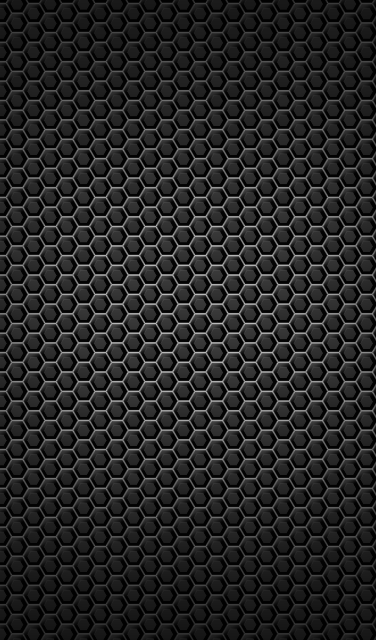
Write a WebGL 1 fragment shader that draws this pattern.

```glsl
precision highp float;
uniform vec2 u_resolution;

// Signed distance to a flat-topped hexagon
float hexagon(vec2 p, float apothem) {
  p = abs(p);
  return max(p.y, dot(p, vec2(0.866, 0.5))) - apothem;
}

// Offset from the centre of the nearest honeycomb cell
vec2 cellOffset(vec2 p) {
  vec2 period = vec2(1.7321, 1.0);
  vec2 a = mod(p + 0.5 * period, period) - 0.5 * period;
  vec2 b = mod(p, period) - 0.5 * period;
  return dot(a, a) < dot(b, b) ? a : b;
}

void main() {
  vec2 uv = gl_FragCoord.xy / u_resolution;
  float pixel = 33.0 / u_resolution.y;
  vec2 grid = gl_FragCoord.xy * pixel * vec2(1.009, 1.0) - vec2(0.9, 0.82);
  vec2 local = cellOffset(grid);
  vec2 center = grid - local;

  // Broad light: brightest across the middle, dim at the ends
  float light = 1.0 - smoothstep(0.05, 0.56, abs(uv.y - 0.52));
  light *= 1.0 - 0.4 * pow(abs(uv.x * 2.0 - 1.0), 2.5);

  // Recessed wall: sheen at the upper left, black at the lower right
  float facing = dot(local, vec2(-0.45, 0.89));
  float shade = 0.01 + 0.24 * smoothstep(0.06, 0.46, facing);

  // Sunken floor with a lit upper rim
  vec2 floorPos = local + vec2(0.015, 0.03);
  float floorDist = hexagon(floorPos, 0.285);
  float variation = 0.012 * sin(center.x * 2.7 + 1.9 * sin(center.y * 3.1));
  float floorShade = 0.185 + 0.05 * floorPos.y + variation;
  shade = mix(shade, floorShade, 1.0 - smoothstep(-pixel * 0.5, pixel * 0.5, floorDist));
  float rim = 1.0 - smoothstep(0.0, 0.01 + pixel, abs(floorDist));
  shade += 0.07 * rim * smoothstep(0.05, 0.25, facing);
  shade *= 0.48 + 0.62 * light;

  // Thin rounded wire between the cells, fading softly into them
  float edge = -hexagon(local, 0.5);
  float wire = 1.0 - smoothstep(0.0, 0.025 + pixel, edge);
  float glint = 0.88 + 0.27 * smoothstep(0.3, 0.5, abs(local.y));
  shade = mix(shade, (0.17 + 0.47 * light) * glint, wire);

  gl_FragColor = vec4(vec3(shade), 1.0);
}
```
